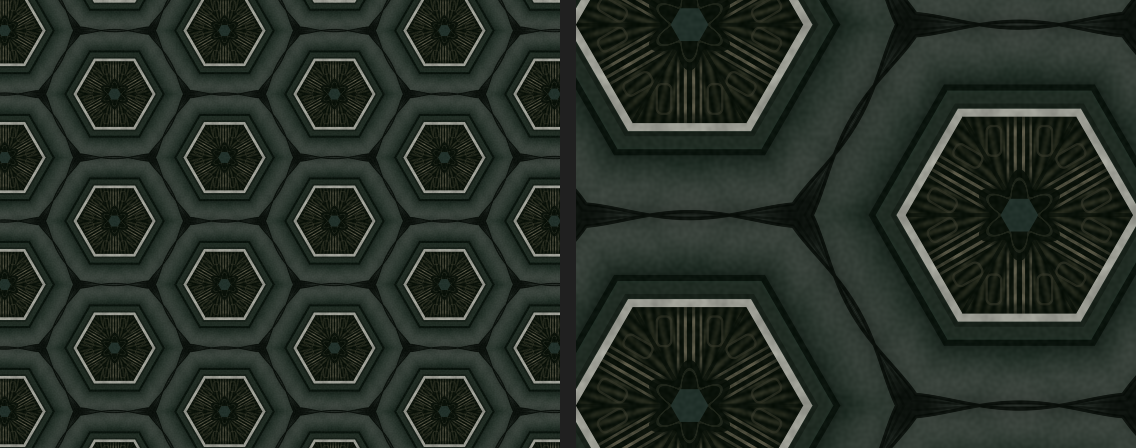
Left: the whole. Right: its middle third, enlarged.
Write a Shadertoy shader that draws this pattern.

```glsl
const float TILE = 0.2834;                  // tile height in canvas heights
const vec2 ORIGIN = vec2(0.2557, 0.790);    // centre of one tile
const float SIDE = 0.57735;                 // hexagon side for unit height
const float TAU = 6.2831853;

vec2 hashGradient(vec2 cell) {
    vec3 h = fract(cell.xyx * vec3(0.1031, 0.1030, 0.0973));
    h += dot(h, h.yzx + 33.33);
    float angle = TAU * fract((h.x + h.y) * h.z);
    return vec2(cos(angle), sin(angle));
}

float gradientNoise(vec2 p) {
    vec2 i = floor(p), f = fract(p);
    vec2 w = f * f * f * (f * (f * 6.0 - 15.0) + 10.0);
    vec2 e = vec2(1.0, 0.0);
    float a = dot(hashGradient(i), f);
    float b = dot(hashGradient(i + e), f - e);
    float c = dot(hashGradient(i + e.yx), f - e.yx);
    float d = dot(hashGradient(i + 1.0), f - 1.0);
    return mix(mix(a, b, w.x), mix(c, d, w.x), w.y);
}

float fbm(vec2 p) {
    return gradientNoise(p) + 0.5 * gradientNoise(p * 2.1 + 7.3)
         + 0.25 * gradientNoise(p * 4.3 + 3.1);
}

// Soft coverage of the region d < 0
float fill(float d, float px) {
    return 1.0 - smoothstep(-0.6 * px, 0.6 * px, d);
}

float stroke(float d, float halfWidth, float px) {
    return fill(abs(d) - halfWidth, px);
}

// Offset from the nearest centre of a flat-topped hexagon lattice
vec2 hexCell(vec2 p) {
    vec2 period = vec2(sqrt(3.0), 1.0);
    vec2 a = mod(p + 0.5 * period, period) - 0.5 * period;
    vec2 b = mod(p, period) - 0.5 * period;
    return dot(a, a) < dot(b, b) ? a : b;
}

// Six-fold mirror: x runs outward to the side, y along the side
vec2 hexFold(vec2 c) {
    float turn = round(atan(c.x, c.y) * 6.0 / TAU) * TAU / 6.0;
    vec2 n = vec2(sin(turn), cos(turn));
    return vec2(dot(c, n), abs(c.x * n.y - c.y * n.x));
}

vec3 ringColor(vec2 c, vec2 f) {
    float rise = smoothstep(0.325, 0.455, f.x);
    float cloud = fbm(abs(c) * 7.0);
    float streak = gradientNoise(abs(c) * vec2(26.0, 4.0));
    float sideShade = smoothstep(0.20, 0.48, abs(c.x));
    float light = rise + 0.35 * cloud + 0.12 * streak - 0.22 * sideShade;
    vec3 col = mix(vec3(0.125, 0.18, 0.145), vec3(0.228, 0.265, 0.237), clamp(light, 0.0, 1.1));
    return mix(col, vec3(0.125, 0.17, 0.137), 1.0 - smoothstep(0.315, 0.33, f.x));
}

vec3 medallionColor(vec2 c, vec2 f, float px) {
    vec3 dark = vec3(0.03, 0.06, 0.03);
    vec3 bronze = vec3(0.37, 0.36, 0.29);
    float wear = fbm(abs(c) * 24.0);

    // Fanned slats and arched panels
    float slats = 0.5 + 0.5 * cos(TAU * (f.y - 0.22 * f.x) / 0.027);
    vec3 col = mix(dark, vec3(0.17, 0.185, 0.13), slats * (0.75 + 0.5 * wear));
    vec2 q = abs(f - vec2(0.195, 0.067)) - vec2(0.025, 0.005);
    float arch = length(max(q, 0.0)) - 0.014;
    col = mix(col, vec3(0.23, 0.235, 0.18), 0.55 * stroke(arch, 0.003, px));
    col = mix(col, dark, 0.7 * stroke(f.y - f.x * SIDE, 0.006, px));

    // Paired spokes toward each side
    float reach = smoothstep(0.075, 0.12, f.x);
    col = mix(col, dark, 0.8 * reach * fill(f.y - 0.037, px));
    float spokes = stroke(f.y - 0.011, 0.004, px) + 0.75 * stroke(f.y - 0.030, 0.0035, px);
    col = mix(col, bronze, clamp(spokes * reach * (0.8 + 0.5 * wear), 0.0, 1.0));

    // Petals and central hexagon
    float r = length(c);
    float petals = r - 0.098 - 0.022 * cos(6.0 * atan(f.y, f.x));
    col = mix(col, dark, 0.85 * fill(petals, px));
    col = mix(col, vec3(0.18, 0.20, 0.15), 0.55 * stroke(petals + 0.025, 0.004, px));
    col = mix(col, vec3(0.13, 0.19, 0.165), fill(f.x - 0.043, px));
    return mix(col, dark, 0.6 * smoothstep(0.225, 0.262, f.x));
}

// Twisted strands on the tile borders, opening into dark webs at the corners
vec3 addStrands(vec3 col, vec2 f, float px) {
    float t = f.y / (0.5 * SIDE), t2 = t * t;
    float spread = abs(0.009 - 0.0735 * t2 + 0.0345 * t2 * t2);
    float edge = 0.5 - f.x;
    vec3 ink = vec3(0.025, 0.045, 0.028);
    col *= 1.0 - 0.25 * exp(-edge * 45.0);
    float web = fill(edge - spread, px) * smoothstep(0.40, 0.92, t);
    col = mix(col, ink, 0.85 * web);
    col = mix(col, ink, 0.85 * stroke(edge - spread, 0.0045, px));
    return mix(col, ink, 0.55 * stroke(edge - 0.4 * spread, 0.003, px));
}

void mainImage(out vec4 fragColor, in vec2 fragCoord) {
    vec2 p = fragCoord / iResolution.y;
    float px = 1.0 / (iResolution.y * TILE);
    vec2 c = hexCell((p - ORIGIN) / TILE);
    vec2 f = hexFold(c);

    vec3 col = addStrands(ringColor(c, f), f, px);

    // Dark outline with a soft outer shadow
    float shadow = exp(-max(f.x - 0.335, 0.0) * 45.0) * step(0.335, f.x);
    col *= 1.0 - 0.35 * shadow;
    col = mix(col, vec3(0.03, 0.065, 0.04), 0.9 * stroke(f.x - 0.335, 0.008, px));

    // Inlay and pale frame
    col = mix(col, medallionColor(c, f, px), fill(f.x - 0.268, px));
    col = mix(col, vec3(0.05, 0.08, 0.055), 0.5 * stroke(f.x - 0.287, 0.006, px));
    float frameWear = 1.0 + 0.18 * fbm(abs(c) * 18.0);
    col = mix(col, vec3(0.61, 0.615, 0.58) * frameWear, stroke(f.x - 0.269, 0.0105, px));

    // Fine grain
    col += 0.028 * gradientNoise(p * 260.0);
    fragColor = vec4(clamp(col, 0.0, 1.0), 1.0);
}
```
